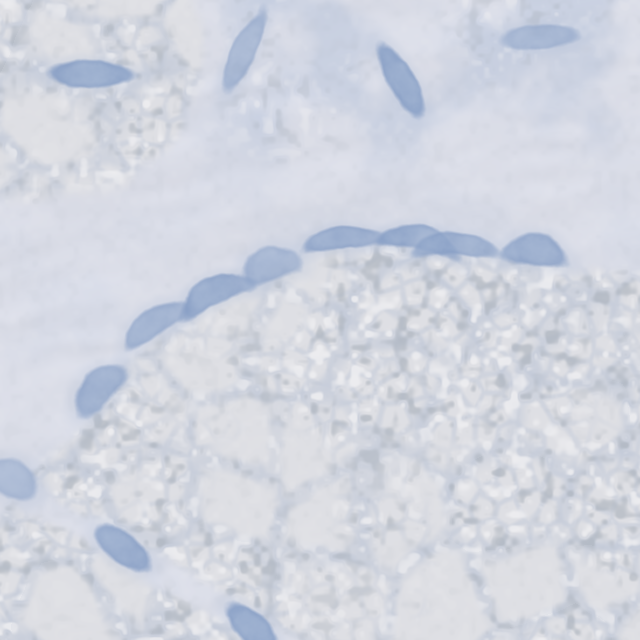
This texture is drawn by a Shadertoy shader. Its source:

```glsl
// Pale stained tissue: foamy vacuoles, grainy walls, smooth stroma and blue nuclei.

const vec3 LUMEN    = vec3(0.872, 0.875, 0.893);
const vec3 STROMA   = vec3(0.858, 0.868, 0.908);
const vec3 WALL     = vec3(0.755, 0.785, 0.845);
const vec3 HAZE     = vec3(0.730, 0.775, 0.860);
const vec3 GRANULE  = vec3(0.655, 0.685, 0.725);
const vec3 SPARKLE  = vec3(0.935, 0.935, 0.945);
const vec3 NUCLEUS  = vec3(0.610, 0.690, 0.815);
const vec3 CHROMATIN = vec3(0.505, 0.600, 0.760);

const float VACUOLE_SCALE = 7.0;
const float FOAM_SCALE = 27.0;
const float GRAIN_SCALE = 92.0;
const int NUCLEI = 15;
const int ARCH_NUCLEI = 8;
const int UPPER_NUCLEI = 4;

float hash(vec2 p) {
    vec3 q = fract(vec3(p.xyx) * 0.1031);
    q += dot(q, q.yzx + 33.33);
    return fract((q.x + q.y) * q.z);
}

vec2 hash2(vec2 p) {
    return vec2(hash(p + 17.3), hash(p + 71.9));
}

float noise(vec2 p) {
    vec2 i = floor(p), f = fract(p);
    f = f * f * (3.0 - 2.0 * f);
    return mix(mix(hash(i), hash(i + vec2(1, 0)), f.x),
               mix(hash(i + vec2(0, 1)), hash(i + vec2(1, 1)), f.x), f.y);
}

float fbm(vec2 p) {
    float sum = 0.0, amp = 0.53;
    for (int i = 0; i < 4; i++) {
        sum += amp * noise(p);
        p = mat2(1.6, 1.2, -1.2, 1.6) * p + 9.7;
        amp *= 0.5;
    }
    return sum;
}

// x: distance to the nearest centre, y: gap to the second, z: cell id
vec3 cells(vec2 p) {
    vec2 base = floor(p);
    float near = 9.0, second = 9.0, id = 0.0;
    for (int j = -1; j <= 1; j++)
    for (int i = -1; i <= 1; i++) {
        vec2 g = base + vec2(i, j);
        float d = length(g + 0.1 + 0.8 * hash2(g) - p);
        if (d < near) { second = near; near = d; id = hash(g + 5.1); }
        else second = min(second, d);
    }
    return vec3(near, second - near, id);
}

// Upper border of the large cell group, and its slope
float archBend(float x) { return x < 0.6 ? 1.2 : 0.4; }
float arch(float x) { return 0.64 - archBend(x) * (x - 0.6) * (x - 0.6); }
float archSlope(float x) { return -2.0 * archBend(x) * (x - 0.6); }

// Lower left strand between two cell groups
float strand(float x) { return 0.27 - 0.65 * x; }

// Elliptic distance to a bent nucleus; 1 on its border
float nucleus(vec2 p, int index, out float strength) {
    float k = float(index);
    vec2 r = hash2(vec2(k, 3.0)), s = hash2(vec2(k, 8.0));
    vec2 centre;
    float angle, bend = 0.0;
    if (index < ARCH_NUCLEI) {
        centre.x = 0.11 + 0.8 * (k + 0.5 * r.x) / float(ARCH_NUCLEI);
        centre.y = arch(centre.x) + 0.035 * (r.y - 0.5);
        angle = atan(archSlope(centre.x)) + 0.4 * (s.x - 0.5);
        bend = 3.5;
    } else if (index < ARCH_NUCLEI + UPPER_NUCLEI) {
        float n = k - float(ARCH_NUCLEI);
        centre = vec2(0.1 + 0.24 * n + 0.08 * r.x, 0.73 + 0.23 * r.y);
        angle = 2.4 * (s.x - 0.5);
    } else {
        float n = k - float(ARCH_NUCLEI + UPPER_NUCLEI);
        centre.x = 0.02 + 0.17 * n + 0.04 * r.x;
        centre.y = strand(centre.x);
        angle = -0.6 + 0.5 * (s.x - 0.5);
    }
    vec2 q = p - centre;
    float c = cos(angle), sn = sin(angle);
    q = vec2(c * q.x + sn * q.y, c * q.y - sn * q.x);
    q.y += bend * q.x * q.x;
    strength = mix(0.6, 1.0, hash(vec2(k, 21.0)));
    return length(q / vec2(mix(0.045, 0.072, s.y), mix(0.029, 0.018, s.y)));
}

void mainImage(out vec4 fragColor, in vec2 fragCoord) {
    vec2 uv = fragCoord / iResolution.y;
    vec2 warp = vec2(fbm(uv * 9.0), fbm(uv * 9.0 + 40.0)) - 0.5;
    vec2 p = uv + 0.045 * warp;

    // Cell groups against stroma
    float main = smoothstep(0.0, 0.035, arch(p.x) - p.y);
    main *= smoothstep(0.012, 0.045, abs(p.y - strand(p.x)));
    float corner = 1.0 - smoothstep(0.23, 0.26, length(p - vec2(0.08, 0.93)));
    float tissue = max(main, corner);

    // Vacuoles, foam and grain density
    vec3 vacuole = cells(p * VACUOLE_SCALE);
    vec3 foam = cells((uv + 0.02 * warp) * FOAM_SCALE);
    float wall = 1.0 - smoothstep(0.02, 0.26, vacuole.y);
    float patches = smoothstep(0.42, 0.62, fbm(uv * 5.0 + 13.0));
    float foamy = max(0.75 * wall, max(patches, smoothstep(0.6, 0.75, vacuole.z)));
    float foamWall = 1.0 - smoothstep(0.03, 0.4, foam.y);

    // Stroma with faint streaks and bluish clouds
    float streak = noise(vec2(uv.x * 7.0, (p.y - 0.2 * p.x) * 45.0));
    float upper = smoothstep(0.72, 0.82, p.y) * smoothstep(0.3, 0.42, p.x);
    float cloud = smoothstep(0.42, 0.72, fbm(uv * 8.0 + 60.0));
    vec3 stroma = STROMA + 0.03 * (streak - 0.5);
    stroma = mix(stroma, HAZE, cloud * mix(0.15, 0.55, upper));

    vec3 cell = mix(LUMEN, WALL, 0.5 * wall * (0.5 + noise(uv * 30.0)));
    cell = mix(cell, WALL, 0.5 * foamy * foamWall);
    vec3 color = mix(stroma, cell, tissue);

    // Dark granules and bright sparkles
    float grain = noise(uv * GRAIN_SCALE) + noise(uv.yx * GRAIN_SCALE * 0.57 + 7.0) - 1.0;
    float rough = mix(0.12 + 0.45 * upper * patches, 0.15 + 0.85 * foamy, tissue);
    color = mix(color, GRANULE, 0.6 * rough * smoothstep(0.05, 0.7, -grain));
    color = mix(color, SPARKLE, 0.85 * rough * smoothstep(0.1, 0.65, grain));

    // Nuclei with soft halo, mottled chromatin and darker border
    float mottle = fbm(uv * 38.0);
    for (int i = 0; i < NUCLEI; i++) {
        float strength;
        float d = nucleus(uv + 0.02 * warp, i, strength) + 0.3 * (mottle - 0.5);
        float body = 1.0 - smoothstep(0.82, 1.12, d);
        float halo = 1.0 - smoothstep(0.9, 1.8, d);
        float dark = clamp(0.9 * mottle + 0.35 * smoothstep(0.5, 0.9, d) - 0.1, 0.0, 1.0);
        color = mix(color, HAZE, 0.3 * halo);
        color = mix(color, mix(NUCLEUS, CHROMATIN, dark), 0.92 * strength * body);
    }

    fragColor = vec4(color, 1.0);
}
```
